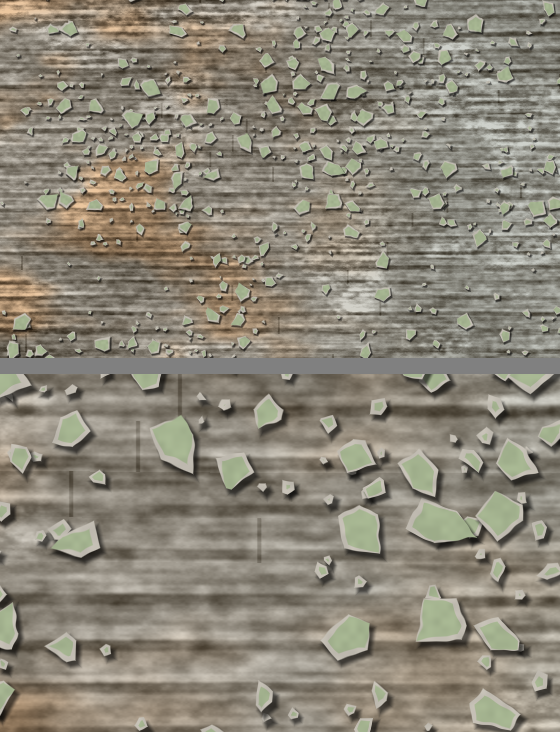
Top: the whole. Bottom: its middle third, enlarged.
Reproduce this texture procedurally as a WebGL 1 fragment shader.

```glsl
precision highp float;
uniform vec2 u_resolution;

#define PLANKS 23.0
#define WOOD_LEVEL 0.50
#define WOOD_DARK vec3(0.21, 0.18, 0.13)
#define WOOD_PALE vec3(0.84, 0.82, 0.78)
#define RUST vec3(1.10, 0.95, 0.80)
#define PAINT vec3(0.64, 0.70, 0.56)
#define CHIP_EDGE vec3(0.76, 0.74, 0.70)
#define RIM_WIDTH 0.0032
#define CHIP_AMOUNT 1.0
#define SHADOW_SHIFT vec2(0.0035, -0.0045)
#define SHADOW_DEPTH 0.60

float hash(vec2 p) {
  vec3 q = fract(p.xyx * 0.1031);
  q += dot(q, q.yzx + 33.33);
  return fract((q.x + q.y) * q.z);
}

float noise(vec2 p) {
  vec2 i = floor(p), f = fract(p);
  f = f * f * (3.0 - 2.0 * f);
  return mix(mix(hash(i), hash(i + vec2(1.0, 0.0)), f.x),
             mix(hash(i + vec2(0.0, 1.0)), hash(i + 1.0), f.x), f.y);
}

float fbm(vec2 p) {
  float sum = 0.0, amp = 0.53;
  for (int i = 0; i < 4; i++) {
    sum += amp * noise(p);
    p = p * 2.03 + 17.3;
    amp *= 0.5;
  }
  return sum;
}

// Weathered boards: fibres, grit, pale wear, grooves and butt joints
vec3 wood(vec2 p, float px) {
  float broad = fbm(p * vec2(2.5, 4.0));
  float streak = noise(p * vec2(5.0, 130.0));
  float fibre = noise(p * vec2(22.0, 230.0) + 31.0);
  float grit = fbm(p * vec2(55.0, 90.0) + 7.0);
  float level = WOOD_LEVEL + 0.35 * (broad - 0.5) + 0.24 * (streak - 0.5)
              + 0.20 * (fibre - 0.5) + 0.55 * (grit - 0.5);

  float wear = smoothstep(0.48, 0.72, fbm(p * vec2(4.0, 7.0) + 51.0));
  level += 0.28 * wear * smoothstep(0.40, 0.75, 0.5 * (streak + grit) + 0.1);
  level -= 0.10 * smoothstep(0.6, 0.0, length(p * vec2(0.8, 1.2)));

  float row = p.y * PLANKS + 0.9 * noise(vec2(p.y * 9.0, 3.0))
            + 0.16 * noise(vec2(p.x * 4.0, p.y * 6.0));
  float board = floor(row), across = fract(row);
  float soft = px * PLANKS;
  float strength = 0.35 + 0.65 * noise(vec2(p.x * 6.0, board * 5.7));
  float groove = 1.0 - smoothstep(0.07, 0.16 + soft, abs(across - 0.18));
  float ridge = 1.0 - smoothstep(0.05, 0.13 + soft, abs(across - 0.40));
  level += strength * (0.17 * ridge - 0.26 * groove);
  level += 0.10 * (hash(vec2(board, 8.0)) - 0.5);

  float jointX = 1.7 * hash(vec2(board, 19.0));
  level -= 0.2 * (1.0 - smoothstep(0.001, 0.002 + px, abs(p.x - jointX)));

  vec3 col = mix(WOOD_DARK, WOOD_PALE, clamp(level, 0.0, 1.0));
  float rust = smoothstep(0.42, 0.70, fbm(p * vec2(3.0, 6.0) + 90.0));
  rust *= 1.0 - smoothstep(0.5, 1.3, p.x);
  col *= mix(vec3(1.0), RUST, rust);
  return col * mix(vec3(1.0), vec3(0.96, 1.0, 1.02), smoothstep(0.6, 1.4, p.x));
}

// Irregular five-sided shard, negative inside
float shard(vec2 q, vec2 id, float size) {
  float d = -1.0;
  for (int i = 0; i < 5; i++) {
    float k = float(i);
    float angle = 1.2566 * (k + 0.65 * (hash(id + k * 7.3) - 0.5));
    float reach = size * mix(0.55, 1.0, hash(id + k * 3.1 + 40.7));
    d = max(d, dot(q, vec2(cos(angle), sin(angle))) - reach);
  }
  return d;
}

// One layer of flaked paint, gathered in loose clusters
void chips(inout vec3 col, vec2 p, float cell, float size, float amount, float seed, float px) {
  vec2 home = floor(p / cell);
  float rough = 0.0026 * (noise(p * 95.0) - 0.5);
  float wornRim = RIM_WIDTH * (0.5 + noise(p * 75.0 + 5.0));
  for (int y = -1; y <= 1; y++) {
    for (int x = -1; x <= 1; x++) {
      vec2 id = home + vec2(float(x), float(y));
      vec2 key = id + seed;
      vec2 jitter = vec2(hash(key + 11.3), hash(key + 23.9)) - 0.5;
      vec2 centre = (id + 0.5 + 0.65 * jitter) * cell;
      float middle = exp(-2.2 * dot(centre - vec2(0.66, 0.5), centre - vec2(0.66, 0.5)));
      float cluster = smoothstep(0.25, 0.75, noise(centre * 4.5 + 12.0));
      float chance = CHIP_AMOUNT * amount * (0.2 + 1.3 * cluster) * (0.35 + 0.9 * middle);
      if (hash(key + 61.1) > chance) continue;

      float turn = 6.2832 * hash(key + 71.7);
      vec2 axis = vec2(cos(turn), sin(turn));
      mat2 spin = mat2(axis.x, -axis.y, axis.y, axis.x);
      vec2 squeeze = vec2(1.0, mix(0.85, 1.35, hash(key + 83.3)));
      float radius = size * mix(0.6, 1.0, hash(key + 97.7));
      vec2 q = p - centre;
      float body = shard(spin * q * squeeze, key, radius) + rough;
      float shade = shard(spin * (q - SHADOW_SHIFT) * squeeze, key, radius);
      float lit = dot(q, axis.yx) * 0.12;
      float paint = smoothstep(px, -px, body + wornRim + lit);

      col *= 1.0 - SHADOW_DEPTH * smoothstep(0.004, -0.002, shade);
      vec3 chip = mix(CHIP_EDGE, PAINT, paint);
      chip *= 0.96 + 0.08 * noise(p * 140.0);
      col = mix(col, chip, smoothstep(px, -px, body));
    }
  }
}

void main() {
  vec2 p = gl_FragCoord.xy / u_resolution.y;
  float px = 0.8 / u_resolution.y;
  vec3 col = wood(p, px);
  chips(col, p, 0.030, 0.0070, 0.16, 300.0, px);
  chips(col, p, 0.050, 0.0135, 0.36, 170.0, px);
  chips(col, p, 0.080, 0.0270, 0.62, 40.0, px);
  gl_FragColor = vec4(col, 1.0);
}
```
